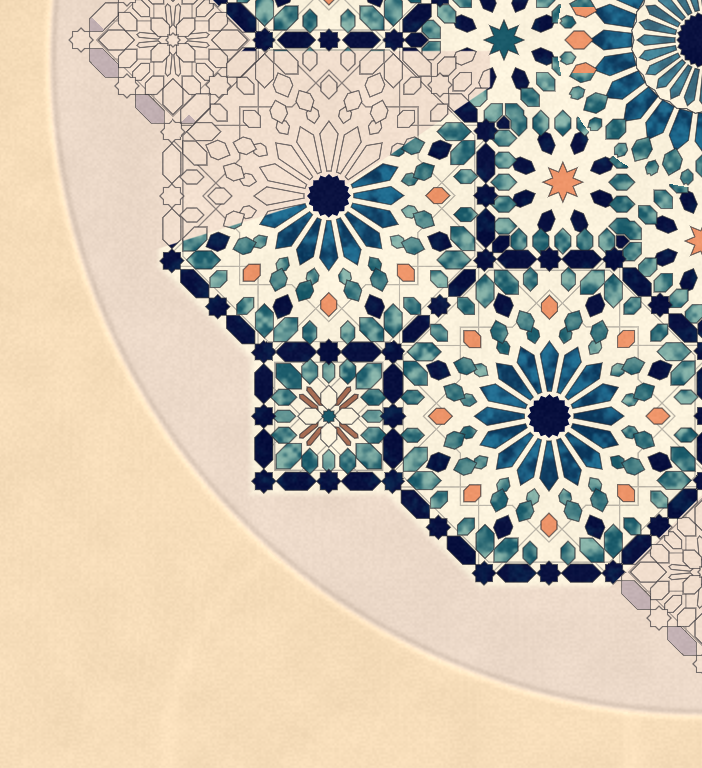
Reproduce this pattern procedurally as a WebGL 2 fragment shader.

```glsl
#version 300 es
precision highp float;
uniform vec2 u_resolution;
out vec4 fragColor;

// Lengths are in 1/768 of the canvas height, y pointing down
const float UNITS = 768.0, TAU = 6.2831853;
const vec2 CENTRE = vec2(705, 40), DISC = vec2(705, 60), ROSETTE = vec2(376, 156);
const float DISC_RADIUS = 657.0, SQUARE_DIST = 532.0, STAR_DIST = 201.0;
const float APOTHEM = 157.0, HALF_SIDE = 65.0;
const vec3 SAND = vec3(.965, .865, .725), PAPER = vec3(.925, .85, .785);
const vec3 CREAM = vec3(.985, .95, .865), INK = vec3(.14, .14, .17);
const vec3 NAVY = vec3(.03, .06, .24), DEEP = vec3(.05, .22, .36);
const vec3 BLUE = vec3(.13, .43, .57), TEAL = vec3(.1, .35, .41);
const vec3 MINT = vec3(.54, .71, .67), CORAL = vec3(.93, .58, .41);
const vec3 MAUVE = vec3(.76, .69, .7);

vec3 col;
float painted, soft;

float hash(vec2 p) { return fract(sin(dot(p, vec2(127.1, 311.7))) * 43758.5453); }
float noise(vec2 p) {
  vec2 i = floor(p), f = fract(p);
  f *= f * (3.0 - 2.0 * f);
  return mix(mix(hash(i), hash(i + vec2(1, 0)), f.x),
             mix(hash(i + vec2(0, 1)), hash(i + 1.0), f.x), f.y);
}
vec2 rotate(vec2 p, float a) { return mat2(cos(a), -sin(a), sin(a), cos(a)) * p; }
// Mirror the plane into half a wedge of an n-fold rosette
vec2 fold(vec2 p, float n) {
  float w = TAU / n, a = mod(atan(p.y, p.x) + 0.5 * w, w) - 0.5 * w;
  return length(p) * vec2(cos(a), abs(sin(a)));
}
vec2 sorted(vec2 p) { p = abs(p); return vec2(max(p.x, p.y), min(p.x, p.y)); }
float hexagon(vec2 p, vec2 h) { p = abs(p); return max(p.y - h.y, (p.x + p.y - h.x) * 0.707); }
float eightStar(vec2 p, float s) {
  p = abs(p);
  return min(max(p.x, p.y), (p.x + p.y) * 0.707) - s;
}
float petal(vec2 p, float start, float tip, float slope, float apex) {
  return max(max(p.y - slope * (p.x - apex), (p.x - tip + 1.4 * p.y) * 0.58), start - p.x);
}
void stroke(float d, float strength) {
  col = mix(col, INK, strength * (1.0 - smoothstep(0.2, 0.5 + soft, abs(d))));
}
void tile(float d, vec3 pigment) {
  col = mix(col, mix(PAPER + 0.02, pigment, painted), 1.0 - smoothstep(-soft, soft, d));
  stroke(d, 0.6);
}
void hexTile(vec2 p, float x, float y, float turn, vec2 size, vec3 pigment) {
  tile(hexagon(rotate(p - vec2(x, y), turn * TAU), size), pigment);
}

void main() {
  vec2 p = vec2(gl_FragCoord.x, u_resolution.y - gl_FragCoord.y) * UNITS / u_resolution.y;
  soft = 0.6 * UNITS / u_resolution.y;
  float wash = 0.65 * noise(p * 0.075) + 0.35 * noise(p * 0.2 + 9.0);
  vec3 green = mix(TEAL, MINT, smoothstep(0.2, 0.8, wash));
  vec3 blue = mix(DEEP, BLUE, smoothstep(0.25, 0.75, wash));
  vec3 navy = mix(NAVY, DEEP, 0.5 * smoothstep(0.45, 0.9, wash));

  // Sand ground, pale disc and bright rim
  float rim = length(p - DISC) - DISC_RADIUS, arc = length(p - vec2(400, 750)) - 232.0;
  col = mix(PAPER, SAND, smoothstep(-5.0, 2.0, rim));
  col += 0.06 * exp(-rim * rim / 14.0) - 0.07 * exp(-(rim + 6.0) * (rim + 6.0) / 9.0);
  col += 0.018 * exp(-arc * arc / 80.0) * step(0.0, rim);

  // Eightfold frame and the frames of its parts
  vec2 q = p - CENTRE, wedge = fold(q, 8.0);
  vec2 oct = fold(wedge - ROSETTE, 8.0), ray = fold(wedge - ROSETTE, 16.0);
  vec2 box = sorted(rotate(wedge - vec2(SQUARE_DIST, 0), TAU / 8.0));
  float octEdge = oct.x - APOTHEM, boxEdge = box.x - HALF_SIDE, radius = length(q);
  float outline = min(min(octEdge, boxEdge), radius - 309.0);

  // Areas left as line drawing
  float bare = max(-q.x - abs(q.y), q.y - abs(q.x)) - SQUARE_DIST + 80.0;
  float x = p.x - 331.0, above = 195.0 - max(0.31 * x, 0.68 * x) - p.y;
  bare = max(bare, min(min(above, p.y - 51.0), 490.0 - p.x));
  painted = 1.0 - smoothstep(-1.0, 1.0, bare);
  col = mix(col, CREAM, painted * (1.0 - smoothstep(8.0, 18.0, outline)));
  col = mix(col, mix(PAPER + 0.025, CREAM, painted), 1.0 - smoothstep(-1.0, 1.0, outline));

  // Small stars around the hub
  if (octEdge > 0.0 && radius < 320.0) {
    vec2 s = rotate(wedge - vec2(STAR_DIST, 0), TAU / 8.0), f = fold(s, 8.0), g = sorted(s);
    bool cool = q.x < -170.0 && abs(q.y) < 30.0;
    tile(dot(f - vec2(20, 0), vec2(0.394, 0.919)), cool ? TEAL : CORAL);
    hexTile(f, 39.7, 16.5, 0.0625, vec2(13, 7), navy);
    hexTile(g, 59.0, 22.0 * min(round(g.y / 22.0), 2.0), 0.0, vec2(13, 8), green);
    hexTile(g, 62.0, 62.0, 0.125, vec2(12, 7), navy);
  }
  // Central rosette
  if (radius < 148.0) {
    vec2 f = fold(q, 24.0);
    col = CREAM;
    tile(petal(f, 30.0, 68.0, 0.1, 8.0), mix(blue, MINT, 0.35));
    tile(petal(f, 73.0, 115.0, 0.115, 15.0), blue);
    stroke(radius - 71.0 - 0.3 * f.y, 0.7);
    bool warm = q.x < 0.0 && abs(q.y) < 33.0;
    hexTile(f, 126.0, 0.0, 0.0, vec2(14, 9), warm ? CORAL : green);
    hexTile(f, 137.0, 17.0, 0.0, vec2(8, 5), green);
    tile((f.x + 0.9 * f.y - 28.0) * 0.74, NAVY);
  }
  // Sixteen-petal rosettes in octagons
  if (octEdge < 0.0) {
    float strap = min(abs(oct.x - oct.y - 100.0), abs(oct.x + oct.y - 126.0)) * 0.707;
    if (oct.x > 82.0) stroke(min(strap, abs(oct.x - 146.0)), 0.5 - 0.2 * painted);
    tile(petal(ray, 25.0, 75.0, 0.19, 14.0), blue);
    hexTile(ray, 81.4, 16.2, 0.03125, vec2(9, 6), green);
    hexTile(oct, 95.0, 24.0, 0.08, vec2(12, 8), mix(green, TEAL, 0.4));
    hexTile(oct, 109.0, 0.0, 0.0, vec2(12, 8), CORAL);
    hexTile(oct, 111.0, 46.0, 0.0625, vec2(13, 9), navy);
    hexTile(oct, 134.0, 43.0, 0.125, vec2(17, 9), green);
    hexTile(oct, 137.0, 19.0, 0.0, vec2(12, 7), green);
    float core = (ray.x + 0.9 * ray.y - 22.0) * 0.74;
    col = mix(col, NAVY, 1.0 - smoothstep(-soft, soft, core));
  } else if (boxEdge < 0.0) { // Corner squares
    stroke(min(abs(boxEdge + 11.0), abs(box.x - box.y - 27.0) * 0.707), 0.35);
    hexTile(box, 40.0, 40.0, 0.125, vec2(18, 10), green);
    hexTile(box, 45.0, 19.0, 0.0, vec2(13, 8), green);
    hexTile(box, 45.0, 0.0, 0.0, vec2(12, 6), mix(green, MINT, 0.6));
    hexTile(box, 20.0, 14.0, 0.11, vec2(12, 2.5), mix(CORAL, INK, 0.35));
    hexTile(box, 18.0, 0.0, 0.0, vec2(13, 8), CREAM);
    tile(eightStar(box, 5.0), TEAL);
  }
  // Dark belts along the sides
  bool squareSide = abs(boxEdge) < abs(octEdge);
  vec2 side = squareSide ? vec2(boxEdge, box.y) : vec2(octEdge, oct.y);
  if (outline < 16.0 && abs(side.x) < 14.0) {
    bool tinted = squareSide && p.y - p.x > -75.0;
    float link = hexagon(side.yx - vec2(0.5 * HALF_SIDE, 0), vec2(20, 9));
    tile(link, navy);
    if (tinted && link < -0.5) col = mix(MAUVE, col, painted);
    tile(min(eightStar(side, 8.5), eightStar(side - vec2(0, HALF_SIDE), 8.5)), navy);
  }
  // Paper grain
  col += 0.035 * (noise(p * 0.45) - 0.5) + 0.025 * (noise(p * 0.03) - 0.5);
  fragColor = vec4(clamp(col, 0.0, 1.0), 1.0);
}
```
